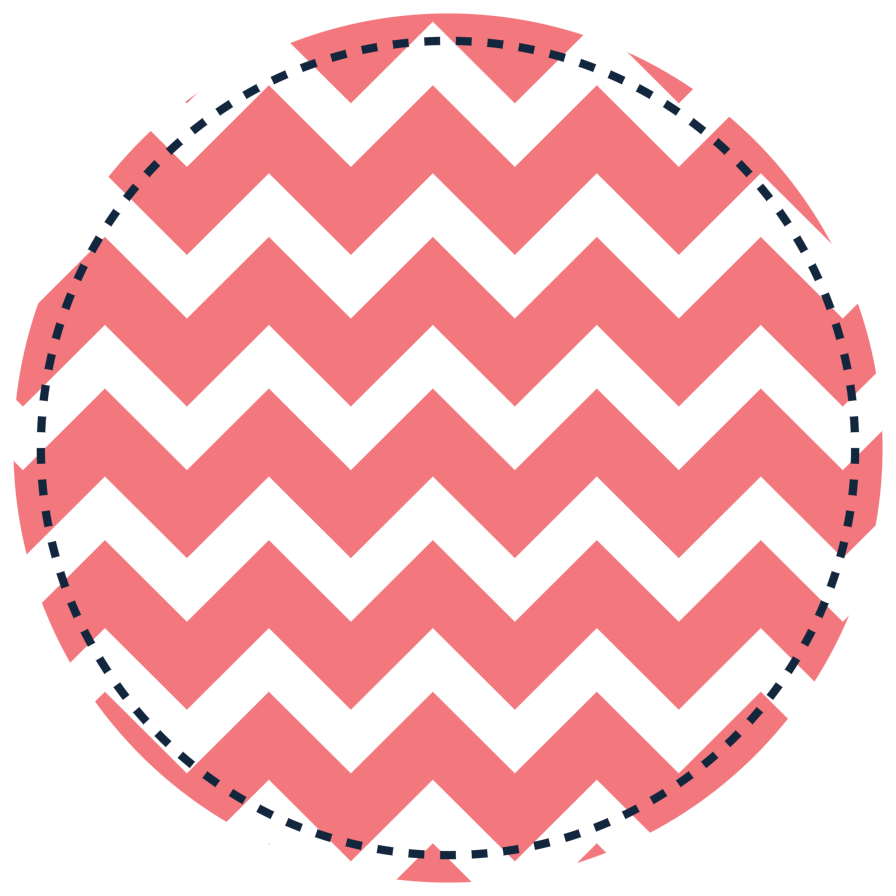
A Shadertoy shader for this pattern:

```glsl
// Coral chevron stripes clipped to a disc, with a dashed navy ring inside its edge.
// The zigzag is a triangle wave added to y and repeated vertically; the ring
// repeats one short dash by angle. All edges are softened from signed distances.

// Coverage of a shape from its signed distance (negative inside)
float cover(float dist, float soft) {
    return 1.0 - smoothstep(-soft, soft, dist);
}

// Signed distance to zigzag bands whose peaks line up in columns
float chevrons(vec2 p) {
    float fromPeak = 0.183 * abs(fract((p.x + 0.0169) / 0.183 + 0.5) - 0.5);
    float y = p.y - 0.0173 + 0.996 * fromPeak;
    float fromBand = 0.1692 * abs(fract(y / 0.1692 + 0.5) - 0.5);
    return (fromBand - 0.0491) * 0.708;
}

// Signed distance to 81 dashes around a circle, the first one at the bottom
float dashedRing(vec2 p) {
    float radius = 0.4544;
    float pitch = 6.2831853 / 81.0;
    float turn = atan(p.x, -p.y) / pitch;
    float along = abs(fract(turn + 0.5) - 0.5) * pitch * radius;
    float across = abs(length(p) - radius);
    return max(along - 0.0088, across - 0.0046);
}

void mainImage(out vec4 fragColor, in vec2 fragCoord) {
    float size = min(iResolution.x, iResolution.y);
    vec2 p = (fragCoord - 0.5 * iResolution.xy) / size;
    float soft = 0.8 / size;

    // Stripes inside the disc
    float disc = length(p) - 0.485;
    float stripes = cover(chevrons(p), soft) * cover(disc, soft);
    vec3 color = mix(vec3(1.0), vec3(0.95, 0.47, 0.49), stripes);

    // Stitching on top
    color = mix(color, vec3(0.07, 0.15, 0.24), cover(dashedRing(p), soft));
    fragColor = vec4(color, 1.0);
}
```
